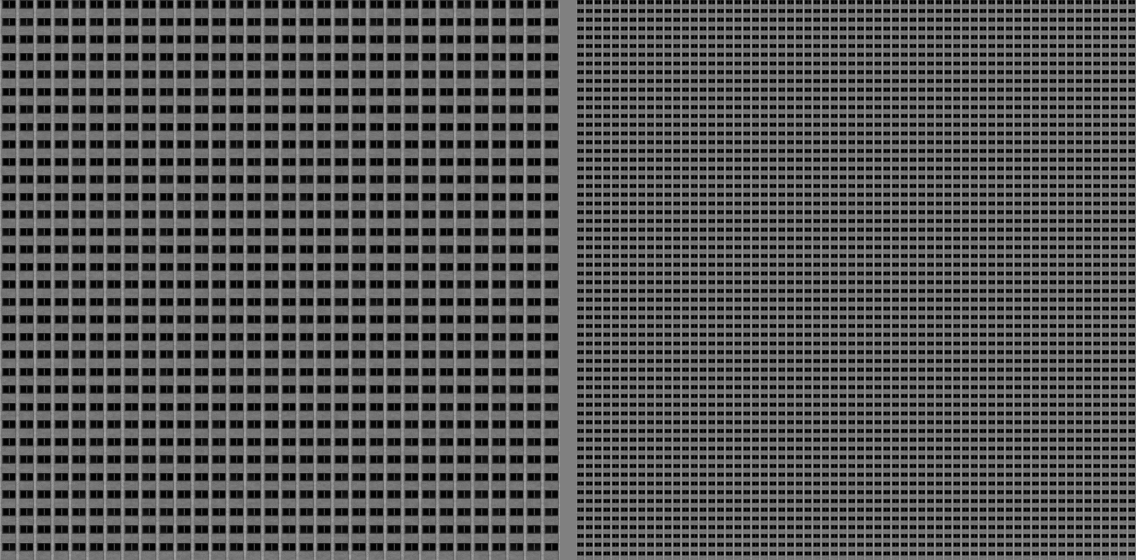
Left: one tile. Right: repeated 2 by 2.
Give the GLSL for this texture, as a WebGL 1 fragment shader.

```glsl
precision highp float;
// Office tower facade: 32 by 32 bays of dark paired windows between
// concrete spandrels and continuous lighter piers. Each part is a box-filtered
// band within its bay; wrapping noise adds grain and varies the glass.

uniform vec2 u_resolution;

const float BAYS = 32.0;                      // repeats across and down
const vec2 PIER = vec2(-0.0625, 0.0625);      // lit pier face, x span
const vec2 PIER_SHADE = vec2(-0.125, -0.0625);// shaded pier flank, x span
const vec2 OPENING_X = vec2(0.125, 0.875);
const vec2 OPENING_Y = vec2(0.5, 1.0);
const vec2 GLASS_X = vec2(0.1875, 0.875);
const vec2 GLASS_Y = vec2(0.5625, 0.9375);
const vec2 MULLION = vec2(0.5, 0.5625);

const vec3 SPANDREL_COLOR = vec3(0.46);
const vec3 PIER_COLOR = vec3(0.59);
const vec3 SHADE_COLOR = vec3(0.38);
const vec3 FRAME_COLOR = vec3(0.20);
const vec3 MULLION_COLOR = vec3(0.31);
const vec3 GLASS_COLOR = vec3(0.012);

const float GRAIN_CELLS = 512.0;
const float FINE_GRAIN = 0.045;
const float SOFT_GRAIN = 0.05;
const float GLASS_GLOW = 0.05;

float hash(vec2 p) {
  return fract(sin(dot(p, vec2(127.1, 311.7))) * 43758.5453);
}

// Value noise that wraps after a whole number of cells.
float wrapNoise(vec2 p, vec2 period) {
  vec2 i = floor(p);
  vec2 f = fract(p);
  f = f * f * (3.0 - 2.0 * f);
  vec2 a = mod(i, period);
  vec2 b = mod(i + 1.0, period);
  return mix(mix(hash(a), hash(vec2(b.x, a.y)), f.x),
             mix(hash(vec2(a.x, b.y)), hash(b), f.x), f.y);
}

// Share of a pixel of the given width that lies inside a span.
float band(float x, vec2 span, float width) {
  float low = max(span.x, x - 0.5 * width);
  float high = min(span.y, x + 0.5 * width);
  return clamp((high - low) / width, 0.0, 1.0);
}

void main() {
  vec2 uv = gl_FragCoord.xy / u_resolution;
  vec2 pixel = BAYS / u_resolution;
  vec2 bay = floor(uv * BAYS);
  vec2 p = fract(uv * BAYS);
  float pierX = fract(p.x + 0.5) - 0.5;

  // Concrete grain, with soft horizontal streaks
  float fine = wrapNoise(uv * GRAIN_CELLS, vec2(GRAIN_CELLS)) - 0.5;
  vec2 softCells = vec2(128.0, 256.0);
  float soft = wrapNoise(uv * softCells, softCells) - 0.5;
  float grain = FINE_GRAIN * fine + SOFT_GRAIN * soft;

  // Piers over spandrels
  vec3 color = SPANDREL_COLOR + grain;
  color = mix(color, SHADE_COLOR + grain, band(pierX, PIER_SHADE, pixel.x));
  color = mix(color, PIER_COLOR + 1.4 * grain, band(pierX, PIER, pixel.x));

  // Recessed opening and its frame
  float opening = band(p.x, OPENING_X, pixel.x) * band(p.y, OPENING_Y, pixel.y);
  color = mix(color, FRAME_COLOR + 0.5 * grain, opening);

  // Dark panes: a few catch a faint reflection, stronger near the sill
  float side = step(MULLION.x, p.x);
  float pane = hash(vec2(bay.x * 2.0 + side, bay.y) + 17.0);
  float sill = 1.0 - smoothstep(GLASS_Y.x, GLASS_Y.y, p.y);
  float glow = GLASS_GLOW * pow(pane, 4.0) * (0.5 + 0.8 * sill);
  float glassRow = band(p.y, GLASS_Y, pixel.y);
  color = mix(color, GLASS_COLOR + glow, glassRow * band(p.x, GLASS_X, pixel.x));

  // Mullion between the panes, uneven from bay to bay
  vec3 mullion = MULLION_COLOR + 0.06 * (hash(bay + 43.0) - 0.5);
  color = mix(color, mullion, glassRow * band(p.x, MULLION, pixel.x));

  gl_FragColor = vec4(clamp(color, 0.0, 1.0), 1.0);
}
```
